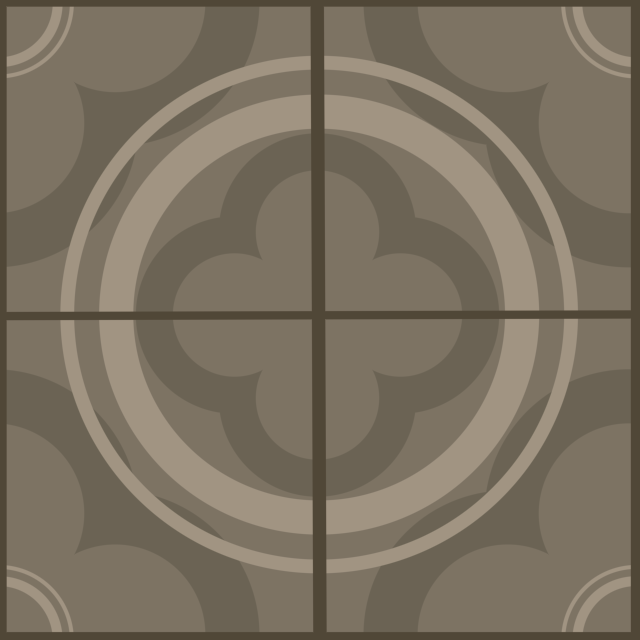
A WebGL 1 fragment shader for this pattern:

```glsl
precision highp float;
// Two by two encaustic tiles: quatrefoils and double rings, cut by uneven grout.

uniform vec2 u_resolution;

const vec3 GROUND = vec3(0.49, 0.45, 0.39);
const vec3 SHADE  = vec3(0.42, 0.39, 0.33);
const vec3 LIGHT  = vec3(0.63, 0.58, 0.51);
const vec3 GROUT  = vec3(0.315, 0.277, 0.215);

// Quatrefoil: distance of lobes from the middle, lobe radius, border radius
const float LOBE_OFFSET = 0.1296;
const float LOBE_RADIUS = 0.0964;
const float BORDER_RADIUS = 0.1543;
const float CORNER_FOIL_SCALE = 1.46;

// Rings: middle radius and half width
const vec2 THIN_RING  = vec2(0.3936, 0.0108);
const vec2 THICK_RING = vec2(0.3171, 0.0267);
const float CORNER_RING_SCALE = 0.29;

// Motif centres; corner motifs sit at MID +- HALF
const vec2 FOIL_CENTRE = vec2(0.4961, 0.5078);
const vec2 RING_CENTRE = vec2(0.4987, 0.5085);
const vec2 CORNER_FOIL_MID  = vec2(0.4867, 0.5026);
const vec2 CORNER_FOIL_HALF = vec2(0.4958, 0.4941);
const vec2 CORNER_RING_MID  = vec2(0.4961, 0.4974);
const vec2 CORNER_RING_HALF = vec2(0.4980, 0.4974);

// Grout: slightly tilted seams inside an uneven frame
const vec2 SEAM_CENTRE = vec2(0.4978, 0.5074);
const vec2 SEAM_HALF_WIDTH = vec2(0.0105, 0.0065);
const vec2 SEAM_TILT = vec2(-0.0043, 0.0026);
const vec2 FRAME_LOW  = vec2(0.0104, 0.0124);
const vec2 FRAME_HIGH = vec2(0.9857, 0.9896);

const float GLAZE_SOFTNESS = 0.0012;

float coverage(float dist, float softness) {
  return 1.0 - smoothstep(-softness, softness, dist);
}

// Signed distances of the quatrefoil: x is its inside, y its dark border
vec2 quatrefoil(vec2 p) {
  p = abs(p);
  vec2 folded = vec2(max(p.x, p.y), min(p.x, p.y));
  float lobe = length(folded - vec2(LOBE_OFFSET, 0.0));
  float heart = (p.x + p.y - LOBE_OFFSET) * 0.7071;
  return vec2(min(lobe - LOBE_RADIUS, heart), lobe - BORDER_RADIUS);
}

float doubleRing(vec2 p) {
  float radius = length(p);
  float thin = abs(radius - THIN_RING.x) - THIN_RING.y;
  float thick = abs(radius - THICK_RING.x) - THICK_RING.y;
  return min(thin, thick);
}

vec3 paintFoil(vec3 colour, vec2 p, float scale, float softness) {
  vec2 foil = quatrefoil(p / scale) * scale;
  colour = mix(colour, SHADE, coverage(foil.y, softness));
  return mix(colour, GROUND, coverage(foil.x, softness));
}

vec3 paintRings(vec3 colour, vec2 p, float scale, float softness) {
  float rings = doubleRing(p / scale) * scale;
  return mix(colour, LIGHT, coverage(rings, softness));
}

float groutDistance(vec2 p) {
  vec2 seam = abs(p - SEAM_CENTRE - SEAM_TILT * (p.yx - 0.5)) - SEAM_HALF_WIDTH;
  vec2 frame = min(p - FRAME_LOW, FRAME_HIGH - p);
  return min(min(seam.x, seam.y), min(frame.x, frame.y));
}

void main() {
  float side = min(u_resolution.x, u_resolution.y);
  vec2 p = gl_FragCoord.xy / side;
  float pixel = 0.75 / side;
  float softness = max(pixel, GLAZE_SOFTNESS);

  // Which of the four tiles this point lies in, as -1 or +1 per axis
  vec2 tile = step(SEAM_CENTRE, p) * 2.0 - 1.0;
  vec2 cornerFoil = p - CORNER_FOIL_MID - tile * CORNER_FOIL_HALF;
  vec2 cornerRing = p - CORNER_RING_MID - tile * CORNER_RING_HALF;

  // Dark quatrefoils first, pale rings above them
  vec3 colour = GROUND;
  colour = paintFoil(colour, cornerFoil, CORNER_FOIL_SCALE, softness);
  colour = paintFoil(colour, p - FOIL_CENTRE, 1.0, softness);
  colour = paintRings(colour, cornerRing, CORNER_RING_SCALE, softness);
  colour = paintRings(colour, p - RING_CENTRE, 1.0, softness);

  colour = mix(colour, GROUT, coverage(groutDistance(p), pixel));
  gl_FragColor = vec4(colour, 1.0);
}
```
